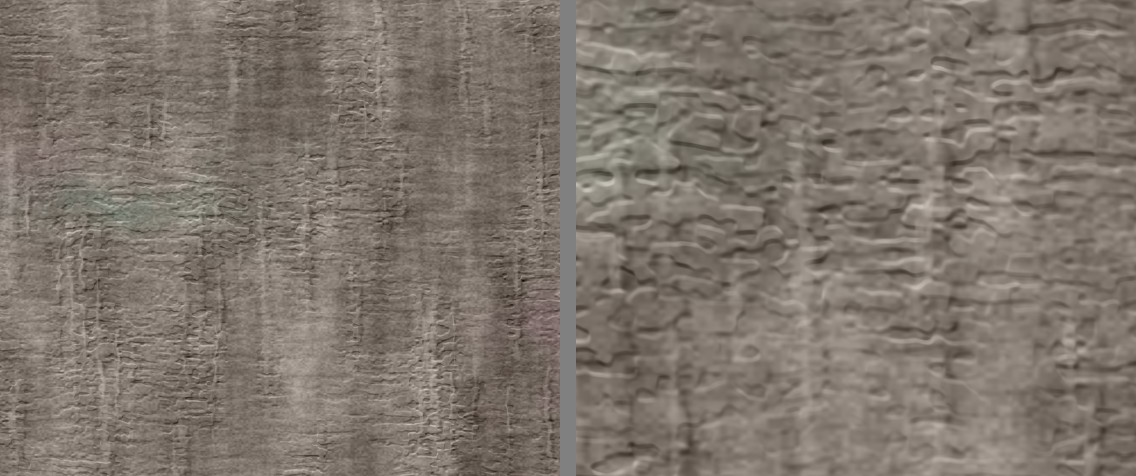
Left, the full canvas; right, a detail of the centre.
Write a Shadertoy shader that draws this texture.

```glsl
// Weathered taupe plaster: fine horizontal ridges lit as relief, crossed by
// ragged vertical trowel smears. Stretched value noise forms the ridges and
// brushing; a loop scatters the smears; soft spots add faint green and pink.

const vec3 TAUPE = vec3(0.475, 0.437, 0.403);
const vec3 GREEN_SHIFT = vec3(-0.034, 0.004, -0.004);
const vec3 PINK_SHIFT = vec3(0.022, -0.010, 0.014);
const int SMEAR_COUNT = 44;

float hash(vec2 p) {
    vec3 q = fract(p.xyx * 0.1031);
    q += dot(q, q.yzx + 33.33);
    return fract((q.x + q.y) * q.z);
}

float noise(vec2 p) {
    vec2 cell = floor(p);
    vec2 f = fract(p);
    f = f * f * (3.0 - 2.0 * f);
    float low = mix(hash(cell), hash(cell + vec2(1.0, 0.0)), f.x);
    float high = mix(hash(cell + vec2(0.0, 1.0)), hash(cell + 1.0), f.x);
    return mix(low, high, f.y);
}

float fbm(vec2 p) {
    float sum = 0.0;
    float weight = 0.53;
    for (int i = 0; i < 4; i++) {
        sum += weight * noise(p);
        p = p * 2.03 + 17.7;
        weight *= 0.5;
    }
    return sum;
}

// Noise centred on zero, stretched by a separate frequency on each axis.
float grain(vec2 p, vec2 frequency, float seed) {
    return noise(p * frequency + seed) - 0.5;
}

float softSpot(vec2 p, vec2 centre, vec2 radius) {
    vec2 d = (p - centre) / radius;
    return exp(-dot(d, d));
}

// Long thin ridges with gritty edges, breaking into crumbs where crumble is high.
float ridgeHeight(vec2 p, float crumble) {
    p.y += 0.020 * noise(p * vec2(5.0, 6.0)) + 0.006 * noise(p * vec2(28.0, 16.0));
    float grit = noise(p * vec2(130.0, 190.0) + 7.0) - 0.5;
    float ridges = smoothstep(0.50, 0.78, noise(p * vec2(20.0, 118.0)) + 0.35 * grit);
    float crumbs = smoothstep(0.46, 0.74, noise(p * vec2(68.0, 135.0) + 41.0) + 0.45 * grit);
    return mix(ridges + 0.55 * crumbs, 0.35 * ridges + 1.1 * crumbs, crumble);
}

// One vertical smear: x = pale body, y = dark broken rim, z = rough surround.
vec3 smear(vec2 p, vec2 centre, float halfLength, float halfWidth, float seed) {
    vec2 d = p - centre;
    d.x += 0.014 * (noise(vec2(p.y * 11.0, seed)) - 0.5);
    d.x += 0.010 * (noise(p * vec2(90.0, 75.0) + seed) - 0.5);
    float ends = 1.0 - smoothstep(0.35, 1.0, abs(d.y) / halfLength);
    float across = abs(d.x);
    float worn = smoothstep(0.30, 0.70, 0.6 * noise(p * vec2(130.0, 14.0) + seed) + 0.4 * noise(p * vec2(70.0, 60.0) + seed));
    float body = (1.0 - smoothstep(0.2, 1.0, across / halfWidth)) * worn;
    float rimOffset = (d.x - halfWidth - 0.002) / 0.004;
    float rim = exp(-rimOffset * rimOffset) * smoothstep(0.40, 0.7, noise(p * vec2(70.0, 95.0) + seed));
    float surround = exp(-across * across / 0.0007);
    return vec3(body, rim, surround) * ends;
}

vec3 scatterSmears(vec2 p, float aspect) {
    vec3 total = vec3(0.0);
    for (int i = 0; i < SMEAR_COUNT; i++) {
        float id = float(i);
        vec2 centre = vec2(aspect * (id + hash(vec2(id, 3.0))) / float(SMEAR_COUNT), hash(vec2(id, 11.0)));
        float size = hash(vec2(id, 23.0));
        float halfLength = mix(0.08, 0.30, hash(vec2(id, 37.0)));
        total += smear(p, centre, halfLength, mix(0.004, 0.022, size * size), id * 7.3);
    }
    return min(total, vec3(1.2, 1.0, 1.0));
}

void mainImage(out vec4 fragColor, in vec2 fragCoord) {
    vec2 p = fragCoord / iResolution.y;
    float aspect = iResolution.x / iResolution.y;
    vec3 smears = scatterSmears(p, aspect);

    // Rough patches are tall blocks; the rest stays smoothly brushed.
    float patches = smoothstep(0.32, 0.62, fbm(p * vec2(8.0, 5.0) + 9.0));
    float roughness = clamp(0.25 + 0.60 * patches + 0.45 * smears.z, 0.0, 1.1);
    roughness *= 1.0 - 0.5 * smoothstep(0.2, 0.9, smears.x);

    // Relief lit from below.
    vec2 lightStep = vec2(0.0012, -0.0032);
    float crumble = 0.8 * smears.z;
    float height = ridgeHeight(p, crumble);
    float relief = height - ridgeHeight(p + lightStep, crumble);

    // Broad clouds, pale scuffs and vertical brushing.
    float tone = 0.012 + 0.18 * (fbm(p * vec2(8.0, 5.0) + 31.0) - 0.5);
    float scuff = smoothstep(0.52, 0.72, fbm(p * vec2(16.0, 7.0) + 63.0));
    tone += 0.050 * scuff * (0.4 + noise(p * vec2(75.0, 60.0)));
    tone += 0.080 * grain(p, vec2(14.0, 2.5), 3.0);
    tone += 0.070 * grain(p, vec2(70.0, 6.0), 19.0) * (1.0 - 0.5 * patches);

    // Horizontal combing, fine tooth, ridges and smears.
    tone += 0.085 * grain(p, vec2(14.0, 95.0), 53.0);
    tone += 0.050 * grain(p, vec2(60.0, 150.0), 29.0);
    tone += 0.095 * grain(p, vec2(210.0, 250.0), 71.0);
    tone += roughness * (0.155 * relief - 0.030 * (height - 0.4));
    tone += 0.095 * smears.x - 0.085 * smears.y - 0.016 * smears.z;

    // Faint stains with cloudy edges.
    float stain = 2.0 * smoothstep(0.25, 0.8, fbm(p * 9.0 + 83.0));
    float green = softSpot(p, vec2(0.23, 0.57), vec2(0.19, 0.06)) + 0.4 * softSpot(p, vec2(0.5, 0.67), vec2(0.16, 0.12));
    float pink = softSpot(p, vec2(aspect, 0.2), vec2(0.16, 0.22)) + 0.5 * softSpot(p, vec2(0.08, 0.74), vec2(0.10, 0.18));
    vec3 color = TAUPE + tone + stain * (green * GREEN_SHIFT + pink * PINK_SHIFT);
    fragColor = vec4(clamp(color, 0.0, 1.0), 1.0);
}
```
